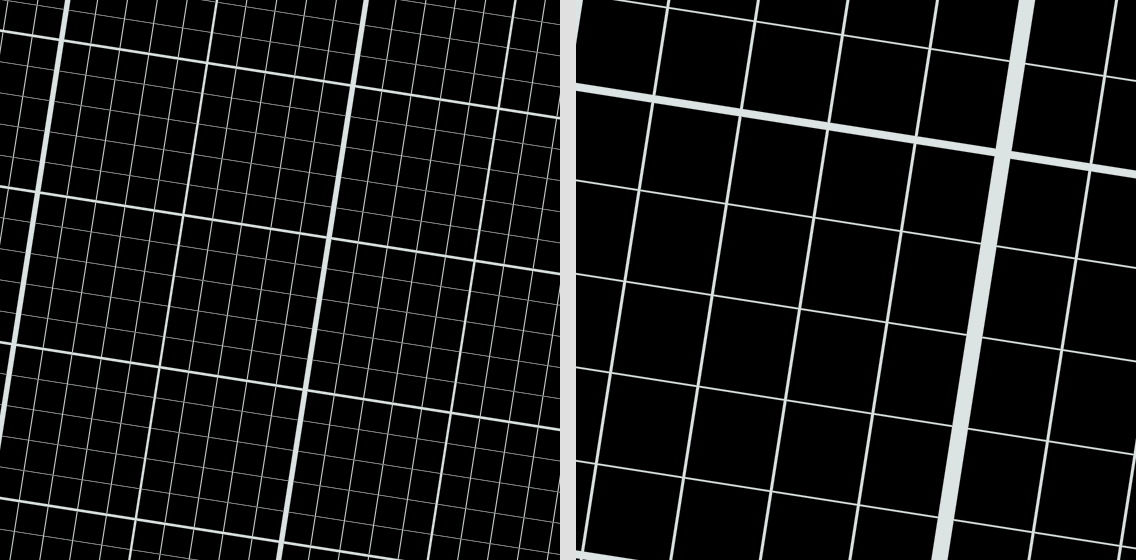
Left, the full canvas; right, a detail of the centre.
Write a Shadertoy shader that draws this pattern.

```glsl
const float TILT = 0.1553;                  // clockwise, radians
const vec2  ORIGIN = vec2(0.5875, 0.5752);  // a heavy crossing
const vec2  CELL = vec2(0.05266, 0.05498);  // fine grid spacing
const float CELLS_PER_MAJOR = 5.0;
const float CELLS_PER_HEAVY = 10.0;
const vec2  MINOR_WIDTH = vec2(0.0018, 0.0011);
const vec2  MAJOR_WIDTH = vec2(0.0043, 0.0047);
const vec2  HEAVY_WIDTH = vec2(0.0096, 0.0047);
const float FILTER_PIXELS = 1.15;
const vec3  BACKGROUND = vec3(0.0);
const vec3  LINE_COLOR = vec3(0.86, 0.895, 0.885);

// 1 where a line index is a multiple of the period
vec2 isMultiple(vec2 index, float period) {
    return 1.0 - step(1.0, mod(index + 0.5, period));
}

// Share of the filter footprint covered by a line, exact for hairlines too
vec2 lineCoverage(vec2 dist, vec2 width, float footprint) {
    vec2 halfWidth = 0.5 * width;
    vec2 upper = min(dist + 0.5 * footprint, halfWidth);
    vec2 lower = max(dist - 0.5 * footprint, -halfWidth);
    return clamp((upper - lower) / footprint, 0.0, 1.0);
}

void mainImage(out vec4 fragColor, in vec2 fragCoord) {
    // Tilted grid space
    vec2 p = fragCoord / iResolution.y - ORIGIN;
    float c = cos(TILT), s = sin(TILT);
    vec2 grid = vec2(c * p.x - s * p.y, s * p.x + c * p.y);

    // Nearest line on each axis and its weight
    vec2 index = round(grid / CELL);
    vec2 dist = abs(grid - index * CELL);
    vec2 width = mix(MINOR_WIDTH, MAJOR_WIDTH, isMultiple(index, CELLS_PER_MAJOR));
    width = mix(width, HEAVY_WIDTH, isMultiple(index, CELLS_PER_HEAVY));

    // Both line families share one ink
    vec2 coverage = lineCoverage(dist, width, FILTER_PIXELS / iResolution.y);
    float ink = max(coverage.x, coverage.y);
    fragColor = vec4(mix(BACKGROUND, LINE_COLOR, ink), 1.0);
}
```
